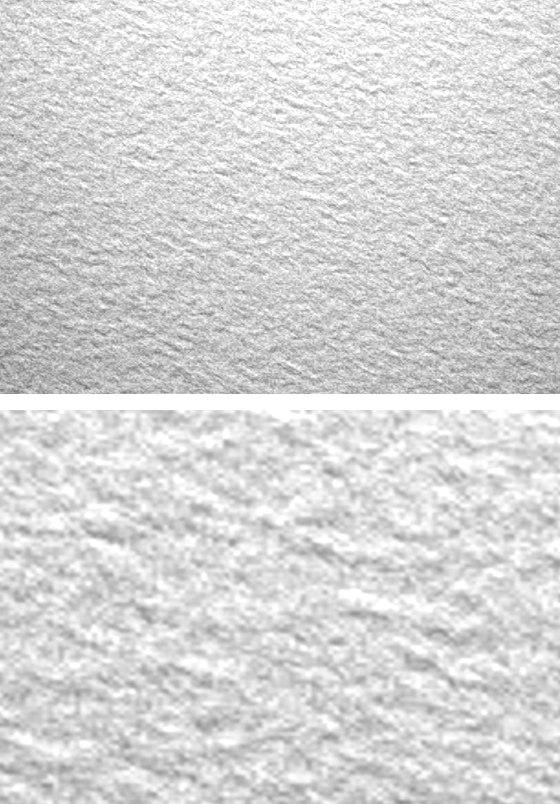
Top, the full canvas; bottom, a detail of the centre.
Reproduce this texture procedurally as a WebGL 1 fragment shader.

```glsl
precision highp float;
uniform vec2 u_resolution;

#define BUMP_SCALE vec2(38.0, 64.0)
#define BUMP_TILT -0.46
#define LIGHT_STEP vec2(-0.001, 0.006)
#define RELIEF 0.27
#define SHADOW_BOOST 0.2
#define GRAIN_SCALE vec2(215.0, 275.0)
#define GRAIN 0.2
#define SPECK_GRID 8.0
#define SPECK_SHARE 0.12

float hash(vec2 cell) {
  vec3 q = fract(vec3(cell.xyx) * 0.1031);
  q += dot(q, q.yzx + 33.33);
  return fract((q.x + q.y) * q.z);
}

float noise(vec2 p) {
  vec2 cell = floor(p);
  vec2 f = fract(p);
  f = f * f * (3.0 - 2.0 * f);
  float low = mix(hash(cell), hash(cell + vec2(1.0, 0.0)), f.x);
  float high = mix(hash(cell + vec2(0.0, 1.0)), hash(cell + 1.0), f.x);
  return mix(low, high, f.y);
}

mat2 rotation(float angle) {
  float c = cos(angle);
  float s = sin(angle);
  return mat2(c, -s, s, c);
}

// Height of the pressed paper: slanted, flattened bumps in several sizes
float paperHeight(vec2 p) {
  vec2 warp = vec2(noise(p * 31.0), noise(p * 31.0 + 47.0)) - 0.5;
  vec2 q = BUMP_SCALE * (rotation(BUMP_TILT) * (p + 0.010 * warp)) + 90.0;
  float height = 0.0;
  float weight = 1.0;
  for (int octave = 0; octave < 3; octave++) {
    height += weight * noise(q);
    q = rotation(-0.06) * q * 1.9 + 17.3;
    weight *= 0.56;
  }
  return height;
}

// Soft light from above, falling off to the sides and the bottom
float illumination(vec2 uv) {
  float side = uv.x - 0.56;
  float drop = 1.0 - uv.y;
  return 0.943 - 0.185 * pow(drop, 1.15) - 0.32 * side * side;
}

// Sparse dark fibres, one at most in each cell
float specks(vec2 p) {
  vec2 cell = floor(p * SPECK_GRID);
  vec2 centre = 0.2 + 0.6 * vec2(hash(cell + 11.0), hash(cell + 29.0));
  vec2 offset = rotation(6.28 * hash(cell + 53.0)) * (fract(p * SPECK_GRID) - centre);
  float d = length(offset * vec2(0.6, 1.3));
  float present = step(1.0 - SPECK_SHARE, hash(cell + 71.0));
  return present * (1.0 - smoothstep(0.008, 0.035, d));
}

void main() {
  vec2 uv = gl_FragCoord.xy / u_resolution;
  vec2 p = gl_FragCoord.xy / u_resolution.y;

  // Slopes facing the light brighten, the far sides sink into shadow
  float relief = paperHeight(p) - paperHeight(p + LIGHT_STEP);
  relief += SHADOW_BOOST * min(relief, 0.0);

  // Fine felt grain
  float grain = noise(p * GRAIN_SCALE + 200.0) - 0.5;
  grain += 0.3 * (noise(rotation(0.6) * p * GRAIN_SCALE * 0.6 + 400.0) - 0.5);

  float shade = illumination(uv) + RELIEF * relief + GRAIN * grain;
  shade -= 0.22 * specks(p);
  gl_FragColor = vec4(vec3(clamp(shade, 0.0, 1.0)), 1.0);
}
```
